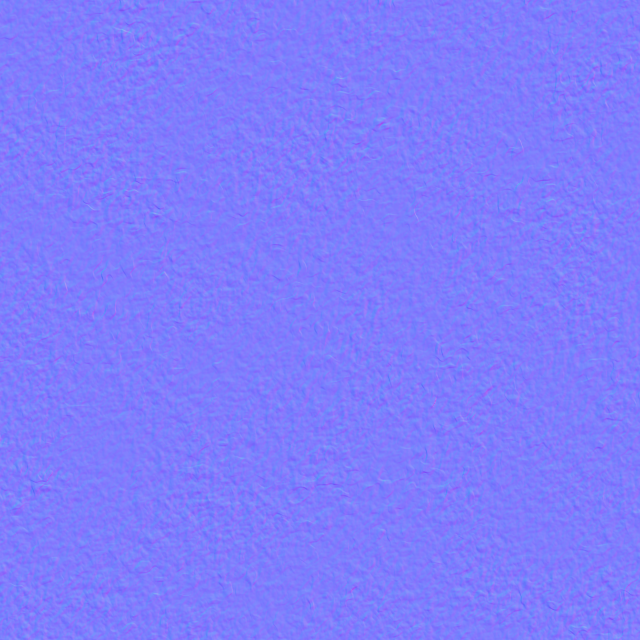
Write a Shadertoy shader that draws this texture map.

```glsl
// Tangent-space normal map of rough painted plaster with fine wrinkled grain and short trowel creases.

const vec3 BASE_TINT = vec3(-0.003, -0.010, -0.007);
const float SAMPLE_STEP = 0.0019;

// Pseudo-random unit vector for a lattice cell
vec2 hashDirection(vec2 cell) {
    float angle = 6.2831853 * fract(sin(dot(cell, vec2(127.1, 311.7))) * 43758.547);
    return vec2(cos(angle), sin(angle));
}

// Smooth gradient noise, roughly -0.7 to 0.7
float gradientNoise(vec2 p) {
    vec2 cell = floor(p);
    vec2 f = p - cell;
    vec2 u = f * f * f * (f * (f * 6.0 - 15.0) + 10.0);
    vec2 e = vec2(0.0, 1.0);
    float a = dot(hashDirection(cell), f);
    float b = dot(hashDirection(cell + e.yx), f - e.yx);
    float c = dot(hashDirection(cell + e.xy), f - e.xy);
    float d = dot(hashDirection(cell + e.yy), f - e.yy);
    return mix(mix(a, b, u.x), mix(c, d, u.x), u.y);
}

vec2 rotate(vec2 p, float angle) {
    float c = cos(angle), s = sin(angle);
    return vec2(c * p.x - s * p.y, s * p.x + c * p.y);
}

// Noise folded at zero, which gives wrinkles with slightly rounded folds
float wrinkle(vec2 p) {
    float n = gradientNoise(p);
    return sqrt(n * n + 0.004);
}

// Fine octaves, alternately smooth and wrinkled, stretched along the strokes
float grain(vec2 p, float frequency, float slope) {
    float height = 0.0;
    p = rotate(p, 0.5) * vec2(1.12, 0.88);
    for (int i = 0; i < 3; i++) {
        p = rotate(p, 0.9) + 0.37;
        vec2 q = p * frequency;
        float bump = mix(gradientNoise(q), wrinkle(q + 5.3), 0.45);
        height += slope / frequency * bump;
        frequency *= 1.7;
        slope *= 1.25;
    }
    return height;
}

// Thin raised layers with crisp edges, broken up by a patchy mask
float flakes(vec2 p, float angle, vec2 frequency, float seed, float thickness) {
    vec2 warp = vec2(gradientNoise(p * 62.0 + seed), gradientNoise(p * 62.0 - seed));
    vec2 q = rotate(p + 0.009 * warp, angle) * frequency + seed;
    float layer = smoothstep(-0.10, 0.12, gradientNoise(q));
    float region = smoothstep(-0.40, 0.50, gradientNoise(p * 6.0 + seed * 1.7));
    float gaps = smoothstep(-0.15, 0.40, gradientNoise(p * 31.0 + seed * 2.3));
    return thickness * region * gaps * layer;
}

float plasterHeight(vec2 p) {
    float roughness = 1.0 + 0.8 * gradientNoise(p * 7.0 + 4.2);
    float height = roughness * grain(p, 50.0, 0.054);

    // Upright brush strokes, leaning slightly to the right
    vec2 stroke = rotate(p, 0.22) * vec2(120.0, 38.0);
    float strokeArea = smoothstep(-0.3, 0.4, gradientNoise(p * 5.0 + 9.1));
    height += 0.00050 * strokeArea * gradientNoise(stroke);

    // Creases: upright, level and diagonal
    height += flakes(p, 0.25, vec2(72.0, 30.0), 3.7, 0.00060);
    height += flakes(p, -0.20, vec2(32.0, 64.0), 11.3, 0.00055);
    height += flakes(p, 0.85, vec2(62.0, 34.0), 23.9, 0.00055);
    return height;
}

// Central differences turned into a unit normal
vec3 surfaceNormal(vec2 p, float stepSize) {
    vec2 e = vec2(0.5 * stepSize, 0.0);
    float dx = plasterHeight(p + e.xy) - plasterHeight(p - e.xy);
    float dy = plasterHeight(p + e.yx) - plasterHeight(p - e.yx);
    vec2 slope = vec2(dx, 1.1 * dy) / stepSize;
    return normalize(vec3(-slope, 1.0));
}

void mainImage(out vec4 fragColor, in vec2 fragCoord) {
    vec2 p = fragCoord / iResolution.y;
    vec3 normal = surfaceNormal(p, SAMPLE_STEP);
    fragColor = vec4(0.5 + 0.5 * normal + BASE_TINT, 1.0);
}
```
